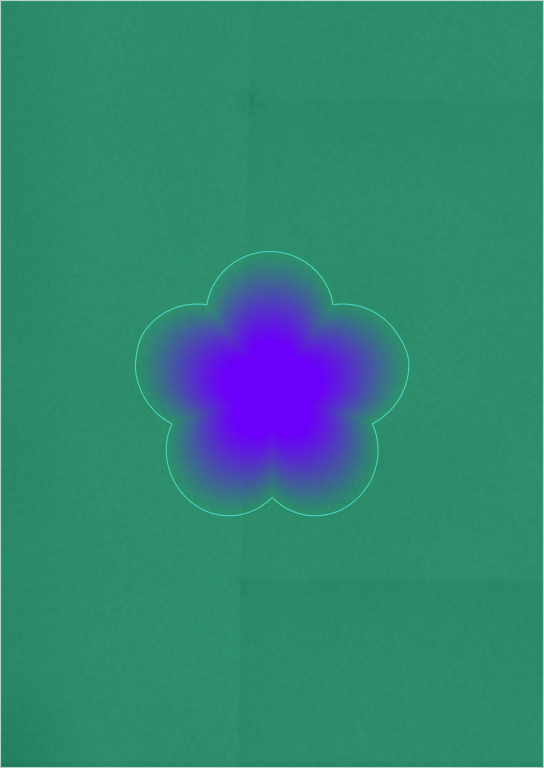
Write a Shadertoy shader that draws this background.

```glsl
// A five-lobed flower outlined in cyan, with a feathered violet heart, on creased green paper.
// The glow is a ramp over ever smaller copies of the flower's outline;
// the paper is built from soft panel shading, faint folds and hashed grain.

// Lengths are in canvas heights, measured from the canvas centre.
const vec3 PAPER = vec3(0.173, 0.555, 0.422);
const vec3 VIOLET = vec3(0.415, 0.0, 0.975);
const vec3 CYAN = vec3(0.30, 0.87, 0.80);
const vec3 FRAME = vec3(0.90, 0.93, 0.92);

const vec2 FLOWER_CENTRE = vec2(0.0002, -0.0090);
const float LOBES = 5.0;
const float RING_RADIUS = 0.0988;    // flower centre to lobe centre
const float LOBE_RADIUS = 0.0826;
const float TAPER = 0.25;            // narrows the lower lobes
const float TOP_SHIFT = 0.0028;      // moves the top lobe to the left
const float GLOW_END = 0.975;        // outline scale where the violet vanishes
const float GLOW_FULL = 0.355;       // outline scale where it is solid
const float LINE_WIDTH = 0.0014;
const float FRAME_WIDTH = 0.0014;

const float FOLD_X = -0.036;         // upright fold at mid height
const float FOLD_LEAN = 0.014;
const float FOLD_TOP = 0.370;
const float FOLD_LOW = -0.255;
const float FOLD_EDGE = 0.0035;
const float GRAIN = 0.022;
const float PI = 3.14159265;

float hash(vec2 p) {
    vec3 q = fract(vec3(p.xyx) * 0.1031);
    q += dot(q, q.yzx + 33.33);
    return fract((q.x + q.y) * q.z);
}

float noise(vec2 p) {
    vec2 i = floor(p), f = fract(p);
    f = f * f * (3.0 - 2.0 * f);
    return mix(mix(hash(i), hash(i + vec2(1, 0)), f.x),
               mix(hash(i + vec2(0, 1)), hash(i + vec2(1, 1)), f.x), f.y);
}

// Returns the distance to the outline (positive inside) and
// the scale of the outline copy that passes through the point.
vec2 flower(vec2 p) {
    p.x += TOP_SHIFT * smoothstep(0.04, 0.08, p.y);
    p.x /= 1.0 + TAPER * clamp(p.y, -0.14, 0.035);

    float sector = 2.0 * PI / LOBES, halfSector = 0.5 * sector;
    float angle = atan(p.x, p.y + 1e-6);
    angle = abs(angle - sector * round(angle / sector));
    vec2 q = length(p) * vec2(sin(angle), cos(angle));

    vec2 lobe = vec2(0.0, RING_RADIUS);
    float side = RING_RADIUS * sin(angle);
    float rim = RING_RADIUS * cos(angle) + sqrt(LOBE_RADIUS * LOBE_RADIUS - side * side);

    float reach = RING_RADIUS * sin(halfSector);
    float notchRadius = RING_RADIUS * cos(halfSector)
                      + sqrt(LOBE_RADIUS * LOBE_RADIUS - reach * reach);
    vec2 notch = notchRadius * vec2(sin(halfSector), cos(halfSector));

    vec2 a = q - lobe, b = notch - lobe;
    bool facesArc = a.y * b.x > a.x * b.y;
    float depth = facesArc ? LOBE_RADIUS - length(a) : length(q - notch);
    return vec2(depth, length(p) / rim);
}

// Soft shade that starts at a fold and fades on its positive side.
float foldShade(float d, float fade) {
    return smoothstep(-FOLD_EDGE, FOLD_EDGE, d) * exp(-max(d, 0.0) / fade);
}

vec3 paperColor(vec2 p) {
    float across = p.x - FOLD_X - FOLD_LEAN * p.y
                 - 0.004 * (noise(vec2(p.y * 14.0, 3.0)) - 0.5);
    float right = smoothstep(-FOLD_EDGE, FOLD_EDGE, across);
    float light = 0.0;

    // Panels beside and below the folds
    light += 0.004 * foldShade(-across, 0.08);
    light -= 0.012 * foldShade(across, 0.07) * noise(p.yy * 6.0);
    light -= 0.010 * right * foldShade(FOLD_TOP - p.y, 0.09);
    light -= 0.018 * right * foldShade(FOLD_LOW - p.y, 0.12);

    // Worn spots where the folds cross
    vec2 upper = vec2(across, p.y - FOLD_TOP), lower = vec2(across, p.y - FOLD_LOW);
    float wear = exp(-dot(upper, upper) * 5000.0) + 0.4 * exp(-dot(lower, lower) * 5000.0);
    light -= 0.05 * wear * noise(p * 160.0);

    // Dim margins, broad mottling and grain
    light -= 0.020 * smoothstep(-0.22, -0.36, p.x);
    light -= 0.030 * smoothstep(0.14, 0.0, length(p - vec2(-0.354, -0.5)));
    light -= 0.030 * smoothstep(-0.488, -0.5, p.y);
    light += 0.012 * (noise(p * 9.0) - 0.5);
    light += GRAIN * (noise(p * 300.0) - 0.5);
    return PAPER + light * vec3(0.7, 1.0, 0.9);
}

void mainImage(out vec4 fragColor, in vec2 fragCoord) {
    float pixel = 1.0 / iResolution.y;
    vec2 p = (fragCoord - 0.5 * iResolution.xy) * pixel;
    vec3 color = paperColor(p);

    // Feathered heart, eased a little at both ends, and thin outline
    vec2 shape = flower(p - FLOWER_CENTRE);
    float ramp = clamp((GLOW_END - shape.y) / (GLOW_END - GLOW_FULL), 0.0, 1.0);
    color = mix(color, VIOLET, mix(ramp, smoothstep(0.0, 1.0, ramp), 0.25));
    float line = clamp((0.5 * LINE_WIDTH - abs(shape.x)) / pixel + 0.5, 0.0, 1.0);
    color = mix(color, CYAN, line * 0.9);

    // Pale hairline around the canvas
    vec2 margin = 0.5 * iResolution.xy * pixel - abs(p);
    float border = clamp((FRAME_WIDTH - min(margin.x, margin.y)) / pixel + 0.5, 0.0, 1.0);
    fragColor = vec4(mix(color, FRAME, border * 0.75), 1.0);
}
```
